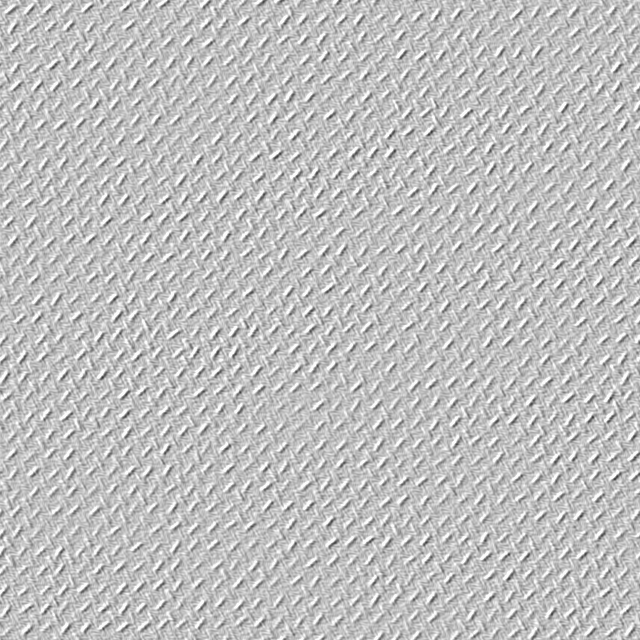
A Shadertoy shader for this texture:

```glsl
// Grey embossed tread sheet: about 33 by 33 slightly turned cells, each with one
// narrow bar leaning right and one leaning left, worn unevenly. The height is a sum
// of bars and layered sines; its slope toward a light at upper left is the tone.

vec3 hash3(vec2 p) {
    vec3 q = vec3(dot(p, vec2(127.1, 311.7)), dot(p, vec2(269.5, 183.3)), dot(p, vec2(419.2, 371.9)));
    return fract(sin(q) * 43758.5);
}

// Raised bar at the given angle, with rounded flanks and firm ends.
float bar(vec2 p, float angle, vec2 halfSize) {
    vec2 dir = vec2(cos(angle), sin(angle));
    vec2 q = vec2(dot(p, dir), dot(p, vec2(-dir.y, dir.x))) / halfSize;
    q *= q;
    return exp(-q.x * q.x - q.y);
}

// Irregular pitting from bent sines.
float grain(vec2 p) {
    float a = sin(13.3 * p.x + 6.1 * p.y + 2.6 * sin(6.7 * p.y - 4.1 * p.x));
    float b = sin(12.9 * p.y - 8.7 * p.x + 2.8 * sin(7.3 * p.x + 3.7 * p.y));
    float c = sin(15.1 * p.x - 9.7 * p.y + 2.9 * sin(7.9 * p.y + 5.3 * p.x));
    return a * b + 0.5 * c;
}

float height(vec2 p) {
    float h = 0.16 * grain(p);
    vec2 cell = floor(p);
    for (int j = -1; j <= 1; j++) {
        for (int i = -1; i <= 1; i++) {
            vec2 id = cell + vec2(i, j);
            vec3 r = hash3(id);
            vec3 s = hash3(id + 57.0);
            // Right-leaning bar at the cell centre, left-leaning bar at its corner.
            vec2 a = p - id - 0.5 - 0.16 * (r.xy - 0.5);
            vec2 b = p - id - 0.18 * (s.xy - 0.5);
            h += mix(0.55, 1.25, r.z) * bar(a, 0.78 + 0.3 * (s.z - 0.5), vec2(0.36, 0.095));
            h += mix(0.3, 1.0, s.z) * bar(b, 2.2 + 0.4 * (r.z - 0.5), vec2(0.29, 0.11));
        }
    }
    return h;
}

void mainImage(out vec4 fragColor, in vec2 fragCoord) {
    vec2 uv = fragCoord / iResolution.xy;
    vec2 p = vec2(33.0 * uv.x + 3.0 * uv.y, 33.0 * uv.y - uv.x);

    // Slope along the light direction.
    vec2 towardLight = 0.075 * vec2(-0.85, 0.53);
    float slope = height(p - towardLight) - height(p + towardLight);

    // Broad patches where the relief is worn a little flatter.
    float relief = 0.34 + 0.04 * sin(7.0 * uv.x + 4.0 * sin(5.0 * uv.y)) * sin(9.0 * uv.y + 2.0 * uv.x);
    float tone = clamp(0.75 + relief * slope, 0.2, 0.99);
    fragColor = vec4(vec3(tone), 1.0);
}
```
